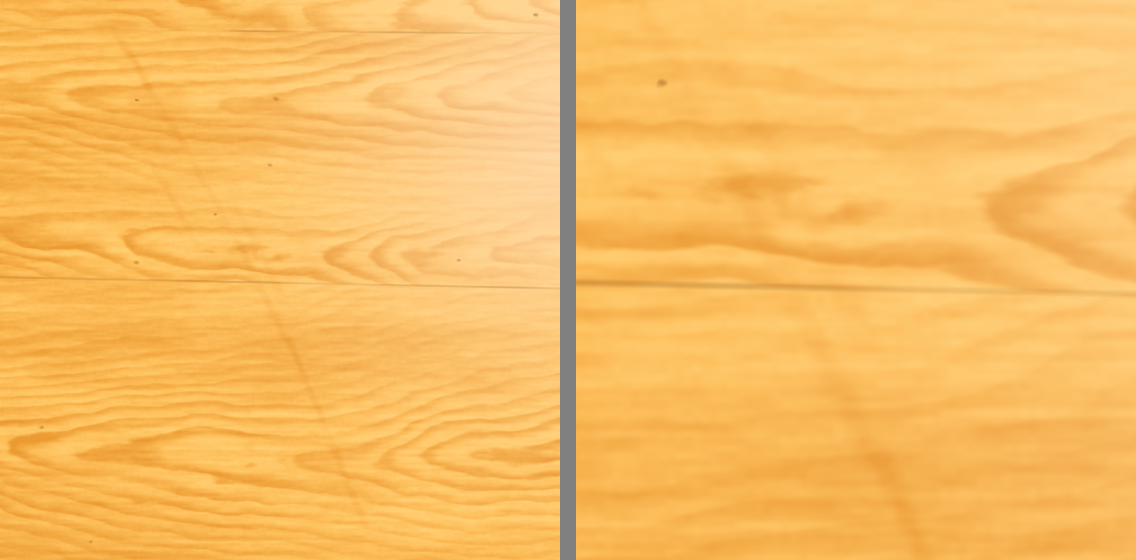
Left: the whole. Right: its middle third, enlarged.
Reproduce this texture procedurally as a Shadertoy shader.

```glsl
// Honey coloured oak boards with nested arch grain, fine fibres and scuffs.
// Growth rings are contours of warped hyperbolas, one family per strip of wood;
// a pale glare washes over the upper right.
#define RING_SPACING 0.025
#define ARCH_SLOPE 0.13
#define RING_DEPTH 0.90
#define FIBRE_DEPTH 0.50
#define BAND_DEPTH 1.35
#define SCUFF_DEPTH 0.34
#define SPECK_COUNT 9
#define BASE_COLOR vec3(0.990, 0.742, 0.345)
#define DARK_COLOR vec3(0.925, 0.605, 0.195)
#define LIGHT_COLOR vec3(1.0, 0.805, 0.435)
#define GLARE_COLOR vec3(1.0, 0.87, 0.73)
#define STAIN_COLOR vec3(0.60, 0.36, 0.10)

float hash(vec2 p) {
    vec3 q = fract(vec3(p.xyx) * 0.1031);
    q += dot(q, q.yzx + 33.33);
    return fract((q.x + q.y) * q.z);
}

float noise(vec2 p) {
    vec2 i = floor(p), f = fract(p);
    f = f * f * (3.0 - 2.0 * f);
    return mix(mix(hash(i), hash(i + vec2(1, 0)), f.x),
               mix(hash(i + vec2(0, 1)), hash(i + vec2(1, 1)), f.x), f.y);
}

// Centred fractal noise, roughly -0.5 to 0.5
float fbm(vec2 p) {
    float sum = 0.0, amp = 0.5;
    for (int i = 0; i < 4; i++) {
        sum += amp * (noise(p) - 0.5);
        p = p * 2.03 + 17.3;
        amp *= 0.45;
    }
    return sum;
}

// Darkness of the growth rings around an arch axis at height axisY
float rings(vec2 p, float axisY, float width, float warp, float seed) {
    float dy = p.y - axisY - 0.018 * sin(p.x * 4.0 + seed);
    float field = sqrt(dy * dy + 0.0006) - ARCH_SLOPE * p.x;
    field += warp * fbm(p * vec2(3.5, 8.0) + seed);
    field += 0.12 * warp * fbm(p * vec2(25.0, 60.0) + seed);
    float t = fract(field / RING_SPACING);
    float line = smoothstep(0.2, 0.8, t) * (1.0 - smoothstep(0.8, 1.0, t));
    float fade = 0.25 + 0.75 * exp(-dy * dy / (width * width));
    float patches = 0.4 + 1.1 * noise(p * vec2(5.0, 14.0) + seed);
    return (line - 0.32) * fade * patches;
}

// Thin soft line where two boards meet
float seam(vec2 p, float y) {
    float d = abs(p.y - y);
    float broken = 0.1 + 0.9 * smoothstep(0.2, 0.8, noise(vec2(p.x * 11.0, y * 5.0)));
    return (1.0 - smoothstep(0.0003, 0.0032, d)) * broken;
}

// Slanted rubbed mark, shifted sideways, between two heights
float scuff(vec2 p, float shift, float low, float high) {
    float path = 0.22 + 0.5 * (0.92 - p.y) + 0.03 * sin((0.92 - p.y) * 3.5);
    float d = abs(p.x - path - shift + 0.012 * fbm(p * 25.0));
    float ends = smoothstep(low, low + 0.08, p.y)
               * (1.0 - smoothstep(high - 0.08, high, p.y));
    float wear = smoothstep(0.15, 0.8, noise(vec2(p.y * 22.0, shift * 90.0)));
    return (1.0 - smoothstep(0.001, 0.013, d)) * ends * (0.3 + 0.7 * wear);
}

// Small scattered dark spots
float specks(vec2 p) {
    float sum = 0.0;
    for (int i = 0; i < SPECK_COUNT; i++) {
        float k = float(i);
        vec2 spot = vec2(hash(vec2(k, 3.7)), hash(vec2(k, 9.1)));
        float size = mix(0.0025, 0.006, hash(vec2(k, 5.3)));
        float d = length((p - spot) * vec2(0.7, 1.0)) + 0.004 * fbm(p * 150.0);
        sum += (1.0 - smoothstep(0.2 * size, size, d)) * (0.4 + 0.4 * hash(vec2(k, 1.9)));
    }
    return min(sum, 1.0);
}

void mainImage(out vec4 fragColor, in vec2 fragCoord) {
    vec2 p = fragCoord / iResolution.xy;
    float topSeam = 0.948 - 0.008 * p.x;
    float midSeam = 0.505 - 0.020 * p.x;
    float stripEdge = 0.635 + 0.012 * sin(p.x * 5.0);

    // Ring pattern of each strip, bottom to top
    float ring = rings(p, 0.19, 0.12, 0.09, 3.0);
    ring = mix(ring, rings(p, 0.555, 0.06, 0.10, 21.0),
               smoothstep(midSeam - 0.001, midSeam + 0.001, p.y));
    ring = mix(ring, rings(p, 0.83, 0.10, 0.08, 47.0),
               smoothstep(stripEdge - 0.025, stripEdge + 0.025, p.y));
    ring = mix(ring, rings(p, 1.0, 0.06, 0.11, 71.0),
               smoothstep(topSeam - 0.001, topSeam + 0.001, p.y));

    // Long fibres, short pores and broad cloudy tone
    float fibre = noise(p * vec2(8.0, 150.0)) + 0.6 * noise(p * vec2(50.0, 240.0))
                + 0.3 * noise(p * 190.0) - 0.95;
    float bands = fbm(p * vec2(1.5, 13.0) + 5.0);
    float tone = RING_DEPTH * ring + FIBRE_DEPTH * fibre + BAND_DEPTH * bands;
    tone += 0.20 * (0.5 - p.x) + 0.12 * (0.5 - p.y) + 0.06;
    tone += SCUFF_DEPTH * (scuff(p, 0.0, 0.02, 0.98) + 0.7 * scuff(p, -0.075, 0.52, 0.76)
                         + 0.5 * scuff(p, 0.03, 0.40, 0.66));

    vec3 color = mix(BASE_COLOR, DARK_COLOR, clamp(tone, 0.0, 1.0));
    color = mix(color, LIGHT_COLOR, clamp(-tone * 1.9, 0.0, 1.0));

    // Glare, then seams and spots
    vec2 toGlare = (p - vec2(1.06, 0.75)) * vec2(1.0, 1.1);
    color = mix(color, GLARE_COLOR, 0.72 * exp(-dot(toGlare, toGlare) * 4.8));
    float stain = 0.30 * (seam(p, topSeam) + seam(p, midSeam)) + 0.6 * specks(p);
    color = mix(color, STAIN_COLOR, clamp(stain, 0.0, 0.8));
    fragColor = vec4(color, 1.0);
}
```
